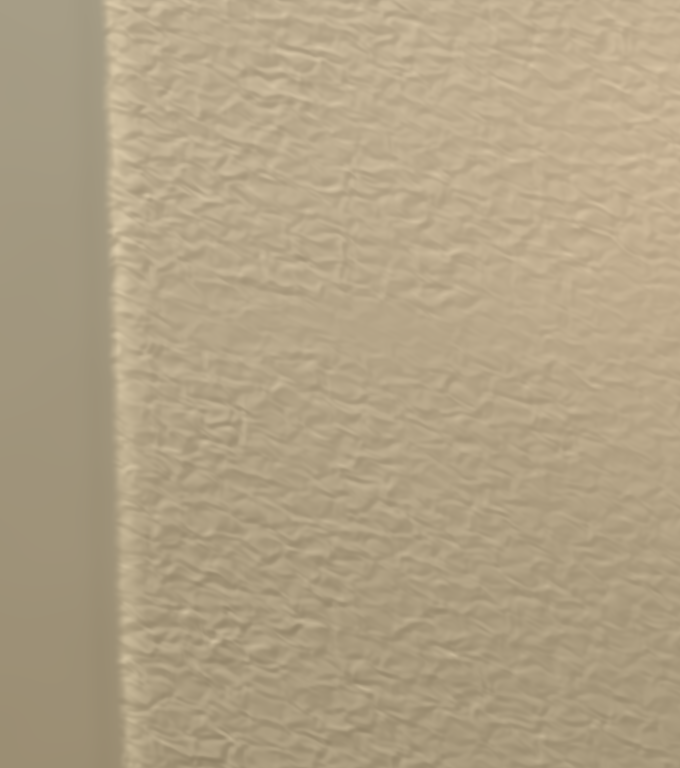
This texture is drawn by a Shadertoy shader. Its source:

```glsl
const vec3 WALL_LOW = vec3(0.650, 0.592, 0.480);
const vec3 WALL_HIGH = vec3(0.735, 0.672, 0.560);
const vec3 WARM_GLOW = vec3(0.045, 0.030, 0.024);
const vec3 TRIM_LOW = vec3(0.608, 0.555, 0.450);
const vec3 TRIM_HIGH = vec3(0.650, 0.615, 0.525);
const vec3 LIP_LIGHT = vec3(0.080, 0.080, 0.070);
const vec2 GRAIN_SCALE = vec2(40.0, 58.0);   // lumps per canvas height
const vec2 LIGHT_STEP = vec2(-0.0016, 0.0028);
const float RELIEF_GAIN = 0.165;
const float CREST_GAIN = 0.15;
const float GRAIN_SLANT = 0.22;
const float EDGE_BOTTOM = 0.160;
const float EDGE_TOP = 0.136;
const float EDGE_SOFT = 0.009;

float hash(vec2 p) {
    return fract(sin(dot(p, vec2(127.1, 311.7))) * 43758.5453);
}

vec2 gradientAt(vec2 cell) {
    float angle = 6.2832 * hash(cell);
    return vec2(cos(angle), sin(angle));
}

// Gradient noise, roughly -0.7 to 0.7
float noise(vec2 p) {
    vec2 i = floor(p), f = p - i;
    vec2 u = f * f * f * (f * (f * 6.0 - 15.0) + 10.0);
    vec2 e = vec2(1.0, 0.0);
    float a = dot(gradientAt(i), f);
    float b = dot(gradientAt(i + e.xy), f - e.xy);
    float c = dot(gradientAt(i + e.yx), f - e.yx);
    float d = dot(gradientAt(i + e.xx), f - e.xx);
    return mix(mix(a, b, u.x), mix(c, d, u.x), u.y);
}

// Plaster height: rounded lumps with short wandering crests
float plaster(vec2 p) {
    p.y += GRAIN_SLANT * max(p.x - 0.15, 0.0);
    vec2 q = p * GRAIN_SCALE;
    q += 0.6 * vec2(noise(q * 0.7 + 7.3), noise(q * 0.7 + 31.9));
    float ridge = noise(q * 0.75 + 3.7);
    float crest = 0.55 - sqrt(ridge * ridge + 0.006);
    float lumps = 0.75 * noise(q) + 0.3 * noise(q * 1.9 + 17.0);
    return lumps + 0.6 * crest + 0.4 * noise(q * 0.5 + 11.0);
}

// Texture strength: rough upper left and bottom, a smooth band between
float roughness(vec2 p) {
    float rough = mix(1.12, 0.68, smoothstep(0.25, 0.85, p.x));
    vec2 band = (p - vec2(0.46, 0.575 - 0.08 * (p.x - 0.46))) / vec2(0.30, 0.045);
    rough *= 1.0 - 0.75 * exp(-dot(band, band));
    return rough * (1.0 + 0.7 * noise(p * 9.0 + 4.0));
}

void mainImage(out vec4 fragColor, in vec2 fragCoord) {
    vec2 p = fragCoord / iResolution.y;

    // Base wall with a warm glow towards the upper right
    vec3 wall = mix(WALL_LOW, WALL_HIGH, smoothstep(-0.05, 1.0, p.y));
    vec2 glow = (p - vec2(0.93, 0.73)) / vec2(0.36, 0.38);
    wall += WARM_GLOW * exp(-dot(glow, glow));
    wall += 0.010 * noise(p * 5.0);

    // Raking light from above
    float slope = plaster(p - LIGHT_STEP) - plaster(p + LIGHT_STEP);
    float lit = max(slope - 0.25, 0.0);
    float relief = RELIEF_GAIN * slope / (1.0 + 0.9 * abs(slope)) + CREST_GAIN * lit * lit;
    wall += vec3(1.0, 0.98, 0.92) * clamp(relief, -0.10, 0.15) * roughness(p);

    // Smooth trim on the left, darkening slightly towards the corner
    vec3 trim = mix(TRIM_LOW, TRIM_HIGH, p.y) + 0.005 * noise(p * 9.0);
    float edge = mix(EDGE_BOTTOM, EDGE_TOP, p.y) + 0.003 * noise(vec2(p.y * 22.0, 2.5));
    float fromEdge = p.x - edge;
    trim -= 0.012 * exp(-pow((fromEdge + 0.025) / 0.016, 2.0));

    // Bright rounded lip along the corner
    float lipWidth = fromEdge < 0.008 ? 0.011 : 0.020;
    float lip = exp(-pow((fromEdge - 0.008) / lipWidth, 2.0));
    wall += LIP_LIGHT * lip * (0.85 + 0.4 * noise(p * vec2(60.0, 40.0)));

    vec3 color = mix(trim, wall, smoothstep(-EDGE_SOFT, EDGE_SOFT, fromEdge));
    fragColor = vec4(color, 1.0);
}
```
